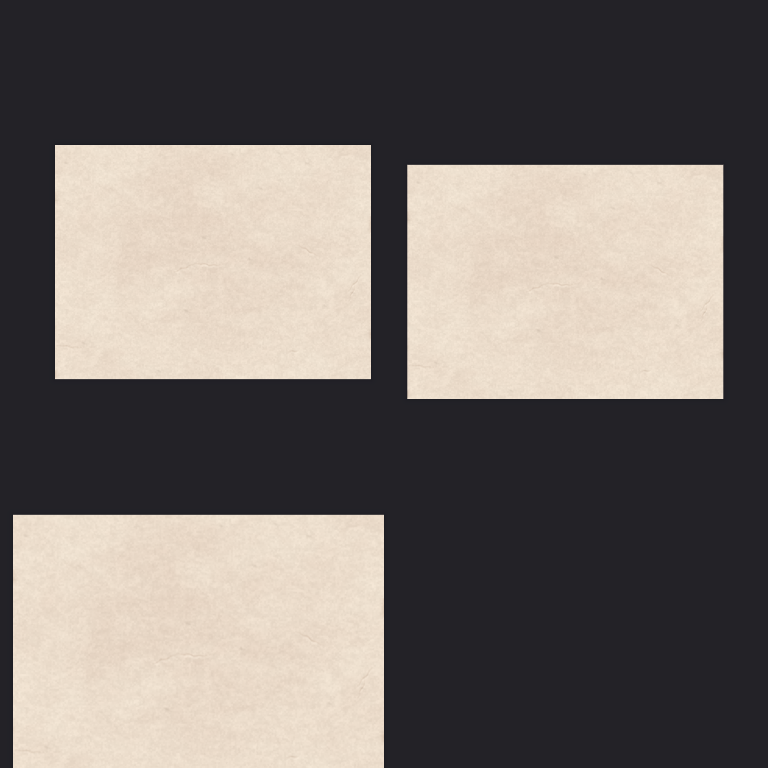
Give the GLSL for this background, as a WebGL 1 fragment shader.

```glsl
precision highp float;
uniform vec2 u_resolution;

float hash(vec2 p) {
  p = fract(p * vec2(0.1031, 0.1137));
  p += dot(p, p.yx + 33.33);
  return fract((p.x + p.y) * p.x * 17.0);
}

// Cellular noise: hashed tones blended softly around jittered cell centres
float cellTone(vec2 p) {
  vec2 cell = floor(p);
  float total = 0.0, weight = 0.0;
  for (int y = -1; y <= 1; y++) {
    for (int x = -1; x <= 1; x++) {
      vec2 id = cell + vec2(float(x), float(y)) + 57.0;
      vec2 centre = id - 56.75 + 0.5 * vec2(hash(id), hash(id + 19.7));
      vec2 d = p - centre;
      float w = exp(-5.0 * dot(d, d));
      total += w * hash(id + 41.3);
      weight += w;
    }
  }
  return total / weight - 0.5;
}

// Soft wavering stroke, fading towards both ends
float crease(vec2 p, vec2 centre, float angle, float halfLength) {
  vec2 d = p - centre;
  float c = cos(angle), s = sin(angle);
  d = vec2(c * d.x + s * d.y, c * d.y - s * d.x);
  d.y += 0.004 * sin(d.x * 47.0) + 0.002 * sin(d.x * 163.0);
  return exp(-d.y * d.y * 90000.0) * smoothstep(halfLength, 0.0, abs(d.x));
}

// Parchment in sheet coordinates, with uv running from 0 to 1
vec3 parchment(vec2 uv) {
  vec2 p = uv * vec2(1.35, 1.0);
  vec2 warped = p + 0.012 * sin(p.yx * 17.0 + 2.0 * sin(p * 9.0));

  // Warm centre and clouded stains
  vec2 middle = (uv - vec2(0.51, 0.56)) / vec2(0.46, 0.44);
  float stain = 0.16 + 0.6 * exp(-dot(middle, middle) * 1.3);
  stain += 0.42 * cellTone(warped * vec2(5.0, 7.0));
  stain += 0.32 * cellTone(warped * vec2(11.0, 17.0) + 7.0);
  stain += 0.26 * cellTone(warped * vec2(26.0, 38.0) + 3.0);
  vec3 color = mix(vec3(0.938, 0.887, 0.820), vec3(0.898, 0.826, 0.758), clamp(stain, 0.0, 1.0));

  // Fibres and fine grain
  color += 0.025 * cellTone(warped * vec2(55.0, 80.0));
  color += 0.034 * cellTone(p * 150.0);

  // Creases with a pale lower lip
  float marks = 0.0;
  for (int i = 0; i < 2; i++) {
    vec2 q = p + vec2(0.0, 0.008 * float(i));
    float m = crease(q, vec2(0.65, 0.49), 0.02, 0.09);
    m += crease(q, vec2(0.55, 0.475), 0.5, 0.06);
    m += crease(q, vec2(1.08, 0.55), -0.4, 0.07);
    m += crease(q, vec2(1.28, 0.41), 1.0, 0.07);
    m += crease(q, vec2(1.27, 0.37), 1.3, 0.05);
    m += crease(q, vec2(1.02, 0.12), 0.3, 0.03);
    m += 0.7 * crease(q, vec2(0.06, 0.14), 0.0, 0.08);
    marks += m * (i == 0 ? 1.0 : -0.4);
  }
  color -= marks * vec3(0.045, 0.055, 0.06);

  // Scattered flecks and worn side edges
  for (int i = 0; i < 14; i++) {
    float n = float(i) + 1.0;
    vec2 d = p - vec2(1.35 * fract(n * 0.618), fract(n * 0.381 + 0.13 * n * n));
    d.y += 0.4 * d.x;
    color -= 0.045 * exp(-dot(d * d, vec2(9000.0, 40000.0)));
  }
  float side = min(uv.x, 1.0 - uv.x);
  float wear = smoothstep(0.15, 0.4, cellTone(vec2(step(0.5, uv.x) * 9.0, uv.y * 30.0)));
  color -= vec3(0.08, 0.10, 0.11) * wear * exp(-side * 200.0);
  return color;
}

// Sheet with a narrow shadow, placed by its lower left corner and size
vec3 addSheet(vec3 color, vec2 p, vec2 corner, vec2 size) {
  vec2 uv = clamp((p - corner) / size, 0.0, 1.0);
  vec2 d = abs(p - corner - 0.5 * size) - 0.5 * size;
  float dist = length(max(d, 0.0)) + min(max(d.x, d.y), 0.0);
  float pixel = 1.0 / min(u_resolution.x, u_resolution.y);
  color = mix(color, vec3(0.07, 0.07, 0.10), 0.35 * exp(-max(dist, 0.0) * 450.0));
  float cover = 1.0 - smoothstep(-0.5 * pixel, 0.5 * pixel, dist);
  return mix(color, parchment(uv), cover);
}

void main() {
  vec2 p = gl_FragCoord.xy / u_resolution;
  vec3 color = vec3(0.136, 0.133, 0.154);
  color = addSheet(color, p, vec2(0.0716, 0.5062), vec2(0.4115, 0.3050));
  color = addSheet(color, p, vec2(0.5304, 0.4805), vec2(0.4115, 0.3050));
  color = addSheet(color, p, vec2(0.0169, -0.0283), vec2(0.4831, 0.3581));
  gl_FragColor = vec4(color, 1.0);
}
```
